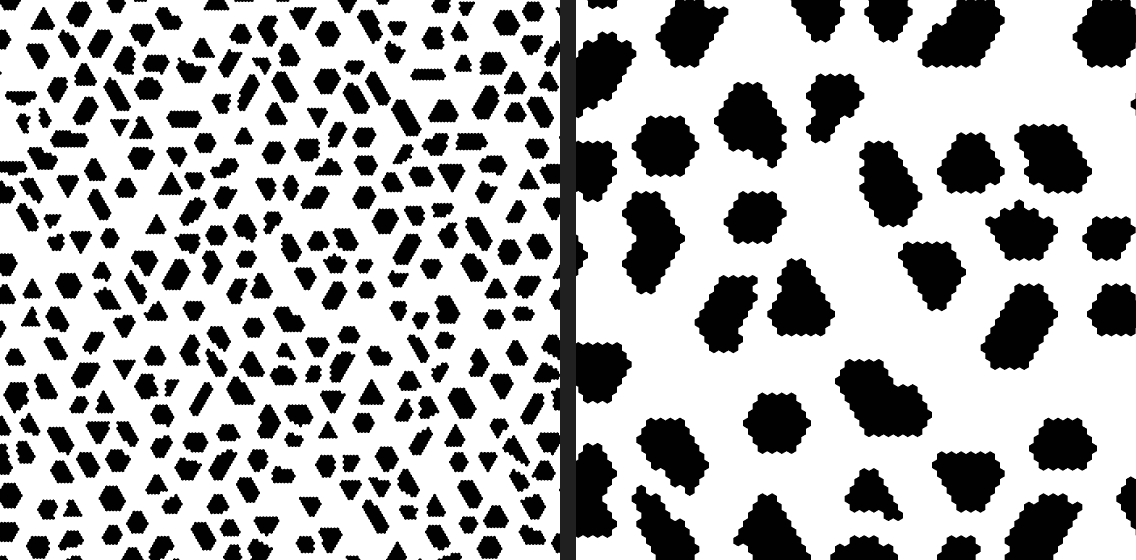
Left, the full canvas; right, a detail of the centre.
Reproduce this pattern procedurally as a WebGL 1 fragment shader.

```glsl
precision highp float;
// Scattered black hexagonal blobs and short bars, built of tiny hexagonal grains on white.

uniform vec2 u_resolution;

const vec3 PAPER = vec3(1.0);
const vec3 INK = vec3(0.005);

const float GRAIN = 0.00577;        // width of one hexagonal grain
const float SPACING = 0.0654;       // mean distance between blobs
const float LATTICE_TURN = 0.27;    // rotation of the blob lattice, radians
const float JITTER = 0.5;           // range of displacement, in lattice cells
const float ROUND_RADIUS = 0.0183;  // radius of compact blobs
const float BAR_RADIUS = 0.0125;    // radius of the longest bars
const float BAR_REACH = 0.023;      // half length of the longest bars
const float SIZE_RANGE = 0.32;      // spread of the blob sizes
const float SKEW_RANGE = 0.6;       // spread of the triangular distortion
const float BENT_SHARE = 0.12;      // share of blobs with a kink
const float MIN_GAP = 0.014;        // white kept between neighbours
const int SAMPLES = 3;              // antialiasing samples per axis

const float ROOT3 = 1.7320508;
const float SIXTH_TURN = 1.0471976;

vec3 hash3(vec2 id, float seed) {
  vec3 p = fract(id.xyx * vec3(0.1031, 0.1030, 0.0973) + seed);
  p += dot(p, p.yxz + 33.33);
  return fract((p.xxy + p.yzz) * p.zyx);
}

vec2 direction(float angle) {
  return vec2(cos(angle), sin(angle));
}

// Centre of the hexagonal grain that holds p.
vec2 grainCentre(vec2 p) {
  vec2 pitch = GRAIN * vec2(1.0, ROOT3);
  vec2 a = floor(p / pitch + 0.5) * pitch;
  vec2 b = (floor(p / pitch) + 0.5) * pitch;
  return dot(p - a, p - a) < dot(p - b, p - b) ? a : b;
}

// Hexagonal norm; skew pushes the hexagon towards a triangle.
float hexNorm(vec2 p, float skew) {
  vec3 q = vec3(p.y, dot(p, vec2(-0.5 * ROOT3, -0.5)), dot(p, vec2(0.5 * ROOT3, -0.5)));
  q = abs(q - skew);
  return max(q.x, max(q.y, q.z));
}

// Hexagon swept from the origin along one arm.
float armDistance(vec2 p, vec2 dir, float reach, float skew) {
  return hexNorm(p - dir * clamp(dot(p, dir), 0.0, reach), skew);
}

// Signed distance to the blob of one lattice cell, p relative to its centre.
float blobDistance(vec2 p, vec2 id) {
  vec3 shape = hash3(id, 0.37);
  vec3 pose = hash3(id, 0.71);
  float bent = step(pose.y, BENT_SHARE);
  float stretch = max(shape.x * shape.x * shape.x, 0.6 * bent);
  float size = 1.0 + SIZE_RANGE * (shape.y - 0.5);
  float radius = size * mix(ROUND_RADIUS, BAR_RADIUS, stretch);
  float reach = BAR_REACH * stretch;
  float skew = SKEW_RANGE * (shape.z - 0.5) * radius * (1.0 - stretch);

  // Arms follow the grain axes, leaning mostly to the upper left.
  float angle = SIXTH_TURN * floor(3.0 * sqrt(pose.x));
  float kink = bent * sign(pose.z - 0.5);
  vec2 armA = direction(angle);
  vec2 armB = direction(angle + SIXTH_TURN * (3.0 + kink));
  return min(armDistance(p, armA, reach, skew), armDistance(p, armB, reach, skew)) - radius;
}

// 1 inside a blob, 0 on the paper.
float inkAt(vec2 p) {
  vec2 u = SPACING * direction(LATTICE_TURN);
  vec2 v = SPACING * direction(LATTICE_TURN + SIXTH_TURN);
  float area = u.x * v.y - u.y * v.x;
  vec2 home = floor(vec2(p.x * v.y - p.y * v.x, u.x * p.y - u.y * p.x) / area + 0.5);

  float nearest = 1.0;
  float second = 1.0;
  for (int j = -1; j <= 1; j++) {
    for (int i = -1; i <= 1; i++) {
      vec2 id = home + vec2(float(i), float(j));
      vec2 cell = id + JITTER * (hash3(id, 0.13).xy - 0.5);
      float d = blobDistance(p - cell.x * u - cell.y * v, id);
      second = min(second, max(nearest, d));
      nearest = min(nearest, d);
    }
  }
  return step(nearest, 0.0) * step(MIN_GAP, second - nearest);
}

void main() {
  // Average the grains under a small grid of subpixel samples.
  float ink = 0.0;
  for (int j = 0; j < SAMPLES; j++) {
    for (int i = 0; i < SAMPLES; i++) {
      vec2 offset = (vec2(float(i), float(j)) + 0.5) / float(SAMPLES) - 0.5;
      ink += inkAt(grainCentre((gl_FragCoord.xy + offset) / u_resolution.y));
    }
  }
  ink /= float(SAMPLES * SAMPLES);
  gl_FragColor = vec4(mix(PAPER, INK, ink), 1.0);
}
```
